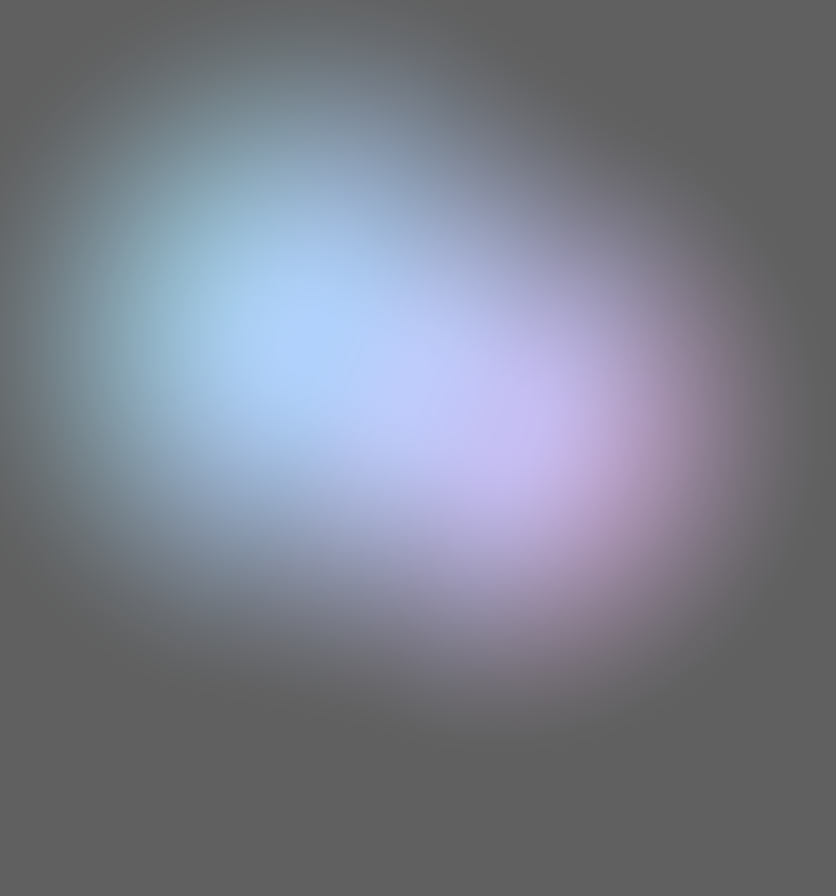
Write a WebGL 1 fragment shader that draws this background.

```glsl
precision highp float;
// Soft capsule-shaped glow on grey, shifting from sky blue to lavender and pink.

uniform vec2 u_resolution;

const vec3 GREY = vec3(0.376);
const vec3 AQUA = vec3(0.66, 0.87, 0.97);
const vec3 SKY = vec3(0.69, 0.82, 0.985);
const vec3 PERIWINKLE = vec3(0.745, 0.80, 0.985);
const vec3 LAVENDER = vec3(0.775, 0.75, 0.955);
const vec3 PINK = vec3(0.85, 0.70, 0.90);

// Position of p along the segment a-b, limited to 0..1
float alongSegment(vec2 p, vec2 a, vec2 b) {
  vec2 axis = b - a;
  return clamp(dot(p - a, axis) / dot(axis, axis), 0.0, 1.0);
}

// Brightness of a tapered, heavily blurred capsule
float capsuleGlow(vec2 p, vec2 a, vec2 b, float reachA, float reachB) {
  float t = alongSegment(p, a, b);
  float distanceToCore = length(p - mix(a, b, t));
  return 1.0 - smoothstep(0.02, mix(reachA, reachB, t), distanceToCore);
}

// Hue ramp, with s measured from the blue centre
vec3 hueRamp(float s) {
  vec3 color = mix(AQUA, SKY, smoothstep(-0.22, 0.0, s));
  color = mix(color, PERIWINKLE, smoothstep(0.0, 0.13, s));
  color = mix(color, LAVENDER, smoothstep(0.11, 0.25, s));
  return mix(color, PINK, smoothstep(0.23, 0.44, s));
}

void main() {
  // Both axes in units of the canvas height
  vec2 p = gl_FragCoord.xy / u_resolution.y;
  p.x += 0.5 * (478.0 / 512.0 - u_resolution.x / u_resolution.y);

  vec2 blueCentre = vec2(0.349, 0.616);
  vec2 violetCentre = vec2(0.557, 0.528);

  float glow = capsuleGlow(p, blueCentre, violetCentre, 0.43, 0.385);
  float hue = dot(p - blueCentre, vec2(0.91, -0.41));

  gl_FragColor = vec4(mix(GREY, hueRamp(hue), glow), 1.0);
}
```
